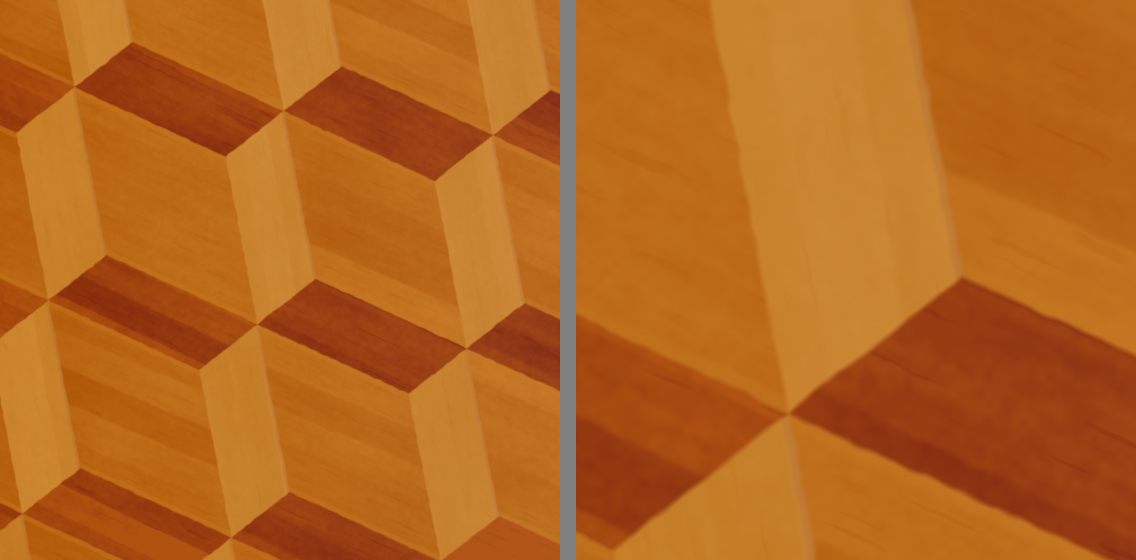
Left: the whole. Right: its middle third, enlarged.
This pattern is drawn by a Shadertoy shader. Its source:

```glsl
// Tumbling-block parquet: a skewed lattice of cubes, each made of three wooden
// parallelograms (red-brown top, amber front, honey side). Every piece is laid
// from strips of slightly different tone, with grain running along its length.

float hash(vec2 p) {
    return fract(sin(dot(p, vec2(127.1, 311.7))) * 43758.55);
}

float noise(vec2 p) {
    vec2 i = floor(p), f = fract(p);
    f = f * f * (3.0 - 2.0 * f);
    return mix(mix(hash(i), hash(i + vec2(1, 0)), f.x),
               mix(hash(i + vec2(0, 1)), hash(i + vec2(1, 1)), f.x), f.y);
}

// Tone of glued strips: flat steps with narrow joints.
float strips(float x, float seed) {
    float i = floor(x), f = smoothstep(0.44, 0.56, fract(x));
    return mix(hash(vec2(i, seed * 91.0)), hash(vec2(i + 1.0, seed * 91.0)), f);
}

// st.x runs across the grain and st.y along it, both 0 to 1 inside a piece.
vec3 wood(int face, vec2 st, vec2 size, float seed, vec2 p) {
    vec2 g = st * size + seed * 37.0;
    float fibre = noise(g * vec2(130.0, 22.0)) - 0.5;
    float streak = noise(g * vec2(42.0, 5.0)) - 0.5;
    float blotch = noise(p * 11.0 + seed * 5.0) - 0.5;
    float mottle = noise(p * 85.0) + noise(p * 190.0) - 1.0;
    float wear = 0.11 * fibre + 0.20 * streak + 0.22 * blotch + 0.11 * mottle;
    // Sparse short dark fibres.
    wear -= 0.16 * smoothstep(0.80, 0.95, noise(g * vec2(170.0, 15.0) + 9.0));
    float x = st.x + 0.03 * (st.y - 0.5);

    if (face == 0) {                       // red-brown top
        float tone = 0.26 + 0.40 * seed + 0.5 * strips(x * 2.4 + seed * 7.0, seed) + wear;
        tone += 0.25 * (0.45 - p.y);
        return mix(vec3(0.48, 0.13, 0.06), vec3(0.69, 0.325, 0.07), clamp(tone, 0.0, 1.0));
    }
    if (face == 1) {                       // amber front, pale strip at both ends
        float tone = 0.12 + 0.48 * strips(x * 4.4 + seed * 9.0, seed) + 0.16 * seed + wear;
        tone += 0.30 * (p.x - 0.5);
        float rim = 1.0 - smoothstep(0.025, 0.045, min(st.x, 1.0 - st.x));
        tone = mix(tone, 0.85, 0.55 * rim);
        return mix(vec3(0.69, 0.35, 0.05), vec3(0.78, 0.475, 0.135), clamp(tone, 0.0, 1.0));
    }
    // honey side with a rosy glue line on its right
    float tone = 0.32 + 0.42 * strips(x * 2.3 + seed * 5.0, seed) + 0.15 * seed + wear;
    vec3 honey = mix(vec3(0.75, 0.465, 0.13), vec3(0.81, 0.54, 0.215), clamp(tone, 0.0, 1.0));
    return mix(honey, vec3(0.72, 0.45, 0.21), 0.6 * smoothstep(0.94, 0.98, st.x));
}

float cross2(vec2 a, vec2 b) { return a.x * b.y - a.y * b.x; }

void mainImage(out vec4 fragColor, in vec2 fragCoord) {
    vec2 p = fragCoord / iResolution.y;
    float soft = max(0.0024, 0.8 / iResolution.y);

    // The three cube edges and the lattice they span.
    vec2 u = vec2(0.104, 0.081), v = vec2(0.2695, -0.1237), w = vec2(0.0573, -0.2995);
    mat2 lattice = mat2(u + v, w - u);
    vec2 q = p - vec2(0.133, 0.844);
    q += 0.0022 * (vec2(noise(p * 90.0), noise(p * 90.0 + 40.0)) - 0.5);
    vec2 home = floor(inverse(lattice) * q);

    // Blend nearby pieces by how much of the pixel each one covers.
    vec3 sum = vec3(0.0);
    float total = 0.0;
    for (int j = -1; j <= 1; j++)
    for (int i = -1; i <= 1; i++)
    for (int face = 0; face < 3; face++) {
        vec2 cell = home + vec2(i, j);
        vec2 across = face == 1 ? w : u;
        vec2 along = face == 2 ? w : v;
        vec2 corner = lattice * cell + (face == 2 ? v : vec2(0.0));
        vec2 st = inverse(mat2(across, along)) * (q - corner);

        // Distance to the nearest side, positive inside.
        vec2 size = vec2(length(across), length(along));
        vec2 inset = (0.5 - abs(st - 0.5)) * abs(cross2(across, along)) / size.yx;
        float cover = smoothstep(-soft, soft, min(inset.x, inset.y));
        if (cover > 0.0) {
            float seed = hash(cell + 17.0 * float(face) + 3.0);
            sum += cover * wood(face, st, size, seed, p);
            total += cover;
        }
    }
    vec3 color = sum / max(total, 0.001);

    // Light falls off to a warmer amber on the left.
    color += vec3(0.005, 0.020, 0.050) * (p.x - 0.45);
    fragColor = vec4(clamp(color, 0.0, 1.0), 1.0);
}
```
